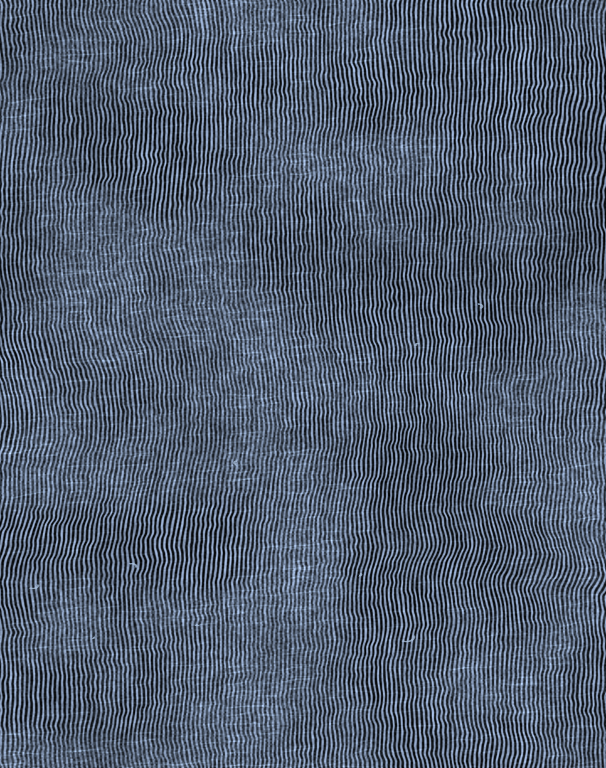
Give the GLSL for this texture, as a WebGL 2 fragment shader.

```glsl
#version 300 es
precision highp float;
// Rippled cloth of fine pale blue vertical threads on near-black, with hazy wear and faint cross creases.
uniform vec2 u_resolution;
out vec4 fragColor;

float hash(vec2 p) {
    vec3 q = fract(vec3(p.xyx) * 0.1031);
    q += dot(q, q.yzx + 33.33);
    return fract((q.x + q.y) * q.z);
}

float noise(vec2 p) {
    vec2 i = floor(p), f = fract(p);
    f = f * f * (3.0 - 2.0 * f);
    return mix(mix(hash(i), hash(i + vec2(1, 0)), f.x),
               mix(hash(i + vec2(0, 1)), hash(i + vec2(1, 1)), f.x), f.y);
}

float fbm(vec2 p) {
    float sum = 0.0, gain = 0.5;
    for (int i = 0; i < 4; i++) {
        sum += gain * noise(p);
        p = p * 2.03 + 17.7;
        gain *= 0.5;
    }
    return sum / 0.94;
}

// Sideways shift of the threads: slow drift, tilted ripples and fine jitter
float ripple(vec2 p) {
    float tilted = p.y + 0.07 * sin(p.x * 5.0 + 1.0) + 0.04 * noise(p * 4.0);
    float calm = exp(-pow((p.x - 0.43) / 0.17, 2.0));
    float strength = mix(0.9, 0.35, calm) * mix(0.6, 1.2, noise(p * 3.0 + 8.0));
    float drift = 0.04 * (noise(p * vec2(2.0, 3.5) + 3.0) - 0.5);
    float waves = 0.022 * (noise(vec2(p.x * 3.5, tilted * 15.0)) - 0.5)
                + 0.006 * (noise(vec2(p.x * 7.0 + 5.0, tilted * 34.0)) - 0.5);
    float jitter = 0.0034 * (noise(p * vec2(34.0, 85.0)) - 0.5);
    return drift + waves * strength + jitter;
}

// Short, nearly level creases scattered over a grid
float creases(vec2 p, vec2 grid, float pixel) {
    p.y += 0.012 * noise(p * vec2(9.0, 3.0)) + 0.003 * noise(p * 45.0);
    vec2 cell = floor(p * grid), local = fract(p * grid);
    float chance = hash(cell + 41.0);
    float height = 0.25 + 0.5 * hash(cell + 7.0) + 0.25 * (local.x - 0.5);
    float dist = abs(local.y - height) / grid.y;
    float ends = smoothstep(0.0, 0.25, local.x) * smoothstep(1.0, 0.6, local.x);
    return step(0.55, chance) * chance * ends * (1.0 - smoothstep(0.0002, 0.0006 + pixel, dist));
}

// Rare curled flecks of lint
float lint(vec2 p, float pixel) {
    vec2 cell = floor(p * 11.0);
    vec2 offset = (fract(p * 11.0) - 0.3 - 0.4 * vec2(hash(cell), hash(cell + 9.0))) / 11.0;
    float radius = 0.002 + 0.009 * pow(hash(cell + 23.0), 2.0);
    float arc = abs(length(offset * vec2(0.8, 1.3)) - radius);
    float turn = sin(atan(offset.y, offset.x) + 6.28 * hash(cell + 5.0));
    return step(0.94, hash(cell + 63.0)) * smoothstep(0.1, 0.5, turn)
         * (1.0 - smoothstep(0.0006, 0.001 + pixel, arc));
}

void main() {
    vec2 p = gl_FragCoord.xy / u_resolution.x;
    float pixel = 1.0 / u_resolution.x;
    float threads = 134.0;

    // Worn areas, strongest along a vertical band left of centre
    float band = exp(-pow((p.x - 0.43) / 0.1, 2.0));
    float haze = smoothstep(0.36, 0.8, fbm(p * vec2(6.0, 8.0) + 2.0) + 0.12 * band);

    // Threads
    float u = (p.x + ripple(p)) * threads;
    float dist = abs(fract(u) - 0.5);
    float soft = max(0.19, 0.75 * threads * pixel);
    float halfWidth = 0.24 + 0.07 * (noise(vec2(floor(u) * 3.1, p.y * 40.0)) - 0.5);
    float thread = 1.0 - smoothstep(halfWidth - soft, halfWidth + soft, dist);

    // Uneven tone along and between threads
    float tone = 0.83 + 0.24 * noise(vec2(floor(u) * 7.3, p.y * 70.0))
               + 0.34 * (fbm(p * 6.0 + 30.0) - 0.5);
    vec3 gap = mix(vec3(0.04, 0.05, 0.06), vec3(0.2, 0.235, 0.28), haze);
    vec3 pale = vec3(0.57, 0.65, 0.78) * tone * (1.0 - 0.08 * haze);
    vec3 color = mix(gap, pale, thread);

    // Creases, grain and lint
    float crease = creases(p, vec2(11.0, 42.0), pixel) + creases(p + 0.37, vec2(19.0, 63.0), pixel);
    color += vec3(0.14, 0.165, 0.19) * crease * (0.35 + 0.5 * haze);
    color += vec3(0.12, 0.14, 0.165) * (noise(p * 360.0) - 0.5) * (0.7 + haze);
    color = mix(color, vec3(0.68, 0.77, 0.88), 0.75 * lint(p, pixel));

    fragColor = vec4(clamp(color, 0.0, 1.0), 1.0);
}
```
